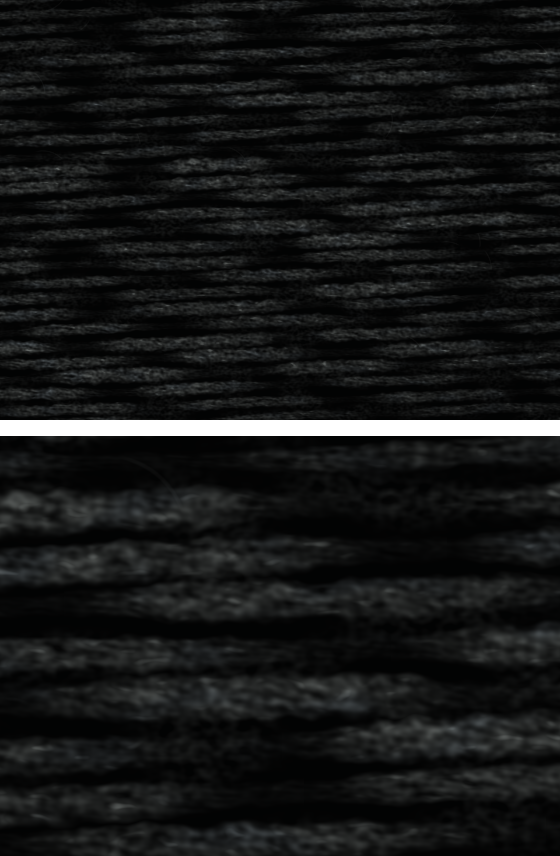
Top: the whole. Bottom: its middle third, enlarged.
Write a Shadertoy shader that draws this texture.

```glsl
// Black woven cloth: slightly tilted twisted yarn floats with deep voids between them.
#define ROWS 26.5          // yarns down the canvas
#define FLOAT_LENGTH 0.45  // one float and its dip, in canvas heights
#define ROW_SHIFT 0.35     // stagger from one yarn to the next
#define TILT 0.038
#define YARN_HALF 0.46     // half width of a raised yarn, in rows
#define SHEEN 0.215
#define HAIRS 18

const vec3 VOID_COLOR = vec3(0.009, 0.010, 0.010);
const vec3 YARN_TINT = vec3(0.96, 1.0, 0.98);
const vec3 COOL_TINT = vec3(0.90, 1.0, 1.08);

float hash(vec2 p) {
    vec3 q = fract(vec3(p.xyx) * 0.1031);
    q += dot(q, q.yzx + 33.33);
    return fract((q.x + q.y) * q.z);
}

vec2 gradient(vec2 cell) {
    float angle = 6.2832 * hash(cell);
    return vec2(cos(angle), sin(angle));
}

// Gradient noise, about -0.7 to 0.7
float noise(vec2 p) {
    vec2 i = floor(p), f = p - i;
    vec2 w = f * f * f * (f * (f * 6.0 - 15.0) + 10.0);
    vec2 e = vec2(0.0, 1.0);
    float low = mix(dot(gradient(i), f), dot(gradient(i + e.yx), f - e.yx), w.x);
    float high = mix(dot(gradient(i + e), f - e), dot(gradient(i + e.yy), f - e.yy), w.x);
    return mix(low, high, w.y);
}

// Brightness of one yarn; y is measured in rows
float yarn(float x, float y, float row) {
    float seed = hash(vec2(row + 50.0, 7.0));
    float along = x / FLOAT_LENGTH + row * ROW_SHIFT + 0.35 * seed;
    along += 0.25 * noise(vec2(x * 2.5, row * 3.7 + 20.0));
    float s = fract(along);
    float stitch = hash(vec2(floor(along) + 30.0, row + 80.0));

    // The yarn rises, floats, then dives under its neighbours
    float lift = smoothstep(0.0, 0.22, s) * (1.0 - smoothstep(0.62, 0.9, s));
    float wander = 0.26 * noise(vec2(x * 3.0, row * 5.3 + 40.0));
    float center = row + 0.5 + wander + 0.08 * (s - 0.4) * lift;
    float halfWidth = YARN_HALF * mix(0.6, 1.0, lift) * mix(0.75, 1.15, stitch);
    halfWidth *= 1.0 + 0.3 * noise(vec2(x * 28.0, row * 9.1));
    float d = (y - center) / halfWidth;
    float frayed = d + 0.25 * noise(vec2(x * 60.0, y * 3.0));
    float body = smoothstep(0.0, 0.9, 1.0 - frayed * frayed);

    // Slanted plies and the fine fibres that run along them
    float ply = noise(vec2(x * 30.0 + d * 0.9, d * 1.5 + row * 11.0));
    float fibre = noise(vec2(x * 38.0 + row * 7.0, d * 2.6 + x * 20.0 + row * 17.0));
    float grain = noise(vec2(x * 105.0, d * 2.8 + x * 25.0 + row * 13.0));
    float strands = 0.74 + 0.5 * ply + 0.65 * fibre + 0.55 * grain;
    float light = 0.82 + 0.2 * clamp(d, -1.0, 1.0);
    return body * mix(0.16, 1.0, lift) * mix(0.7, 1.1, stitch) * max(strands, 0.1) * light;
}

// Thin stray fibres, each a bent segment
float strayHairs(vec2 p, float aspect) {
    float cover = 0.0;
    for (int i = 0; i < HAIRS; i++) {
        float id = float(i);
        vec2 start = vec2(hash(vec2(id, 1.0)) * aspect, hash(vec2(id, 2.0)));
        float angle = 3.1416 * hash(vec2(id, 3.0));
        vec2 dir = vec2(cos(angle), sin(angle));
        vec2 q = p - start;
        float t = dot(q, dir);
        float reach = mix(0.015, 0.04, hash(vec2(id, 4.0)));
        float side = dot(q, vec2(-dir.y, dir.x)) - 8.0 * t * t;
        float hair = 1.0 - smoothstep(0.0005, 0.0025, abs(side));
        cover = max(cover, hair * (1.0 - smoothstep(0.6 * reach, reach, abs(t))));
    }
    return cover;
}

void mainImage(out vec4 fragColor, in vec2 fragCoord) {
    vec2 p = fragCoord / iResolution.y;
    float aspect = iResolution.x / iResolution.y;

    // Gentle sag of the whole weave
    float y = p.y - TILT * p.x + 0.008 * noise(p * vec2(1.6, 3.0) + 5.0);
    y *= ROWS;
    float baseRow = floor(y);
    float shade = 0.0;
    for (int k = -1; k <= 1; k++) {
        shade = max(shade, yarn(p.x, y, baseRow + float(k)));
    }

    // Matted fuzz, uneven wear and small glints
    float fuzz = noise(p * vec2(60.0, 100.0)) + 0.9 * noise(p * vec2(120.0, 170.0));
    float patchy = smoothstep(-0.15, 0.4, noise(p * vec2(9.0, 22.0) + 11.0));
    float wear = 0.95 + 0.4 * noise(p * 3.0 + 17.0);
    float glint = smoothstep(0.25, 0.6, noise(p * vec2(55.0, 130.0) + 60.0)) * shade;
    float value = SHEEN * shade * wear * (1.0 + 0.4 * fuzz);
    value += 0.065 * patchy * max(0.4 + fuzz, 0.0) * (1.0 - min(shade, 1.0));
    value += 0.17 * glint + 0.03 * strayHairs(p, aspect);

    float coolness = smoothstep(0.0, 0.45, noise(p * vec2(14.0, 30.0) + 90.0));
    vec3 color = VOID_COLOR + value * mix(YARN_TINT, COOL_TINT, 0.6 * coolness);
    fragColor = vec4(clamp(color, 0.0, 1.0), 1.0);
}
```
